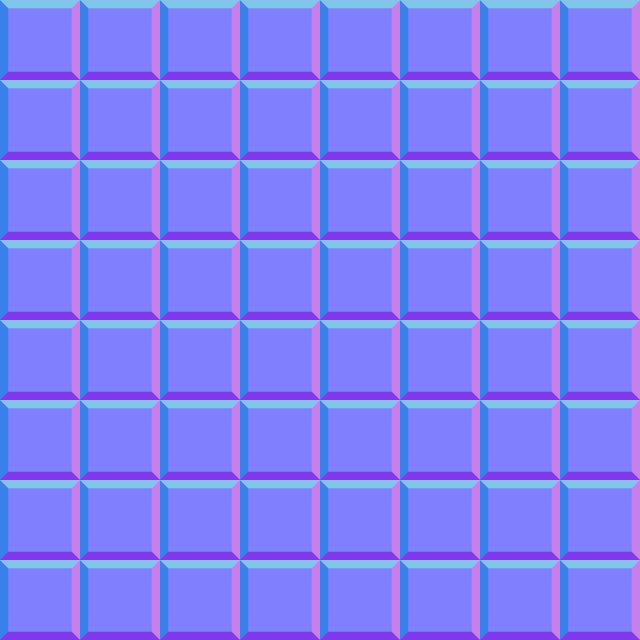
Write a Shadertoy shader that draws this texture map.

```glsl
// Tangent-space normal map of a square grid of bevelled tiles.
// Each tile has a flat face framed by four mitred slopes; the normals are
// encoded as colour and supersampled to smooth every edge.

const float TILES = 8.0;          // repeats across and down
const float BEVEL_WIDTH = 0.102;  // share of a tile's side
const float BEVEL_TILT = 0.55;    // sine of the slope angle
const int SAMPLES = 4;            // samples per pixel side

// Unit normal at a point in a tile, where p runs from -0.5 to 0.5.
vec3 tileNormal(vec2 p) {
    vec2 a = abs(p);
    float edgeDistance = 0.5 - max(a.x, a.y);
    if (edgeDistance > BEVEL_WIDTH) return vec3(0.0, 0.0, 1.0);

    // The diagonals decide which of the four slopes faces outward here.
    vec2 outward = a.x > a.y ? vec2(sign(p.x), 0.0) : vec2(0.0, sign(p.y));
    return vec3(outward * BEVEL_TILT, sqrt(1.0 - BEVEL_TILT * BEVEL_TILT));
}

vec3 encodeNormal(vec3 n) {
    return 0.5 + 0.5 * n;
}

void mainImage(out vec4 fragColor, in vec2 fragCoord) {
    vec3 color = vec3(0.0);

    // Average a regular grid of samples within the pixel.
    for (int j = 0; j < SAMPLES; j++) {
        for (int i = 0; i < SAMPLES; i++) {
            vec2 offset = (vec2(i, j) + 0.5) / float(SAMPLES) - 0.5;
            vec2 uv = (fragCoord + offset) / iResolution.xy;
            color += encodeNormal(tileNormal(fract(uv * TILES) - 0.5));
        }
    }

    fragColor = vec4(color / float(SAMPLES * SAMPLES), 1.0);
}
```
